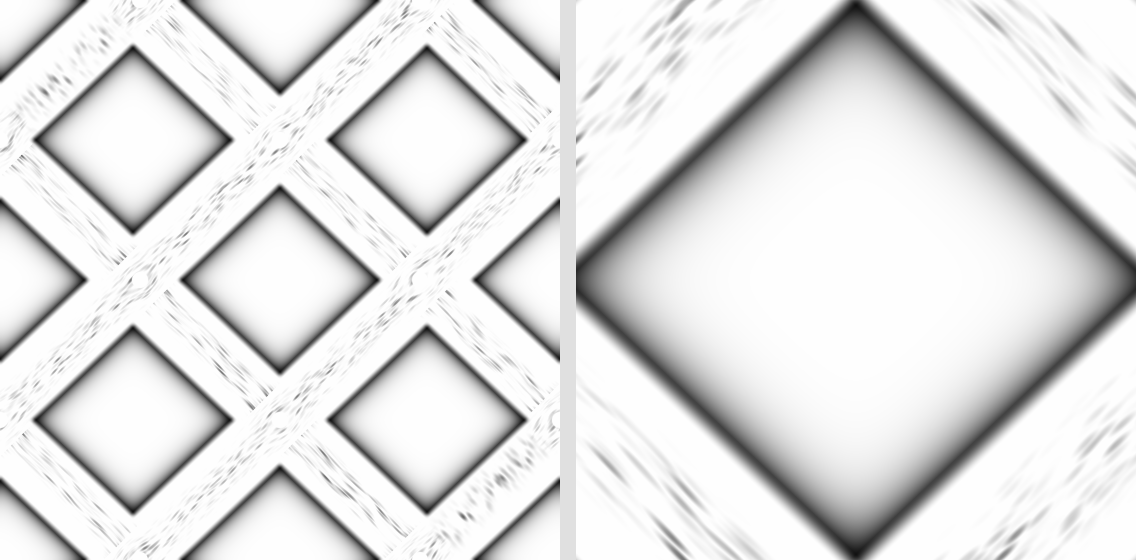
Left: the whole. Right: its middle third, enlarged.
Write a WebGL 1 fragment shader that draws this texture map.

```glsl
precision highp float;
// White diagonal lattice of nailed, grainy slats around diamond openings with soft inner shadows.

uniform vec2 u_resolution;

// Diamond openings, in canvas units
const vec2 OPENING_HALF = vec2(0.172, 0.163);
const vec2 EDGE_OPENING_HALF = vec2(0.149, 0.140);
const float COLUMN_STEP = 0.2625;
const float SHADOW_DEPTH = 0.74;
const float SHADOW_FADE = 0.0126;
const float RIM_SOFTNESS = 0.012;

// Slats: cells of grain per diagonal unit (whole numbers, so the grain wraps)
const vec2 RISING_GRAIN = vec2(40.0, 185.0);
const vec2 FALLING_GRAIN = vec2(185.0, 22.0);
const vec2 CROSS_GRAIN = vec2(96.0, 30.0);
const float FLECK_REACH = 0.8;
const float OVERLAP_HALF = 0.046;
const float NAIL_RADIUS = 0.0145;

const float WHITE = 0.998;
const float TAU = 6.2831853;
const float DIAGONAL = 0.7071068;

vec3 hash3(vec2 p) {
  vec3 h = fract(p.xyx * vec3(0.1031, 0.1030, 0.0973));
  h += dot(h, h.yxz + 33.33);
  return fract((h.xxy + h.yzz) * h.zyx);
}

// Diagonal cells that are one canvas apart share an index
vec2 wrapCell(vec2 cell, vec2 count) {
  float turns = floor((cell.x + 0.5) / count.x);
  cell -= turns * count;
  cell.y -= 2.0 * count.y * floor((cell.y + 0.5) / (2.0 * count.y));
  return cell;
}

// Stretched cellular noise: one fleck of random darkness per cell
float flecks(vec2 diag, vec2 count) {
  vec2 p = diag * count;
  vec2 base = floor(p);
  float clear = 1.0;
  for (int j = -1; j <= 1; j++) {
    for (int i = -1; i <= 1; i++) {
      vec2 cell = base + vec2(float(i), float(j));
      vec3 rnd = hash3(wrapCell(cell, count));
      float dist = length(p - cell - rnd.xy) / FLECK_REACH;
      clear *= 1.0 - rnd.z * rnd.z * rnd.z * (1.0 - smoothstep(0.1, 1.0, dist));
    }
  }
  return 1.0 - clear;
}

float bell(float x, float width) {
  return exp(-x * x / (width * width));
}

// Brightness of one opening: each pair of sides casts its own shadow
float opening(vec2 p, vec2 halfSize) {
  vec2 q = p / halfSize;
  vec2 side = (1.0 - abs(vec2(q.x + q.y, q.x - q.y))) / length(1.0 / halfSize);
  vec2 rim = smoothstep(-RIM_SOFTNESS, 0.0, side);
  vec2 lit = 1.0 - SHADOW_DEPTH * exp(-max(side, 0.0) / SHADOW_FADE);
  return mix(1.0, lit.x * lit.y, rim.x * rim.y);
}

float openings(vec2 uv) {
  float light = 1.0;
  float x = abs(uv.x - 0.5);
  for (int i = 0; i < 3; i++) {
    float column = float(i);
    float y = 0.5 * fract(2.0 * uv.y + 0.5 + 0.5 * column) - 0.25;
    vec2 halfSize = i == 2 ? EDGE_OPENING_HALF : OPENING_HALF;
    light *= opening(vec2(x - min(column * COLUMN_STEP, 0.5), y), halfSize);
  }
  return light;
}

float slatGrain(vec2 uv) {
  vec2 diag = vec2(uv.x + uv.y, uv.x - uv.y);
  vec2 toNail = (0.5 * fract(2.0 * diag) - 0.25) * DIAGONAL;
  vec2 dist = abs(toNail);
  float nailDist = length(toNail);
  float knot = bell(nailDist, 0.045);

  // Grain wavers, and parts around each nail
  vec2 bent = diag + 0.002 * sin(TAU * 5.0 * diag.yx);
  bent.y -= 0.7 * toNail.y * bell(nailDist, 0.03);
  vec2 patches = 0.75 + 0.25 * sin(TAU * (vec2(9.0, 11.0) * diag + vec2(16.0, 13.0) * diag.yx));

  // Rising slats lie on top; the corner stretch is scratched crosswise
  float crosswise = step(0.5, abs(diag.y)) * smoothstep(0.04, 0.065, dist.x);
  float risingTone = mix(0.4, 0.6, hash3(wrapCell(floor(2.0 * diag + vec2(0.5, 0.0)), vec2(2.0))).x);
  float rising = flecks(bent, RISING_GRAIN) * bell(dist.y, mix(0.018, 0.034, knot)) * patches.x;
  float scratched = flecks(bent, CROSS_GRAIN) * bell(dist.y, 0.021) * patches.x;
  float top = mix(rising * (risingTone + 0.15 * knot), 0.65 * scratched, crosswise);

  // Falling slats carry two strands, cut off and nicked under the rising ones
  float under = smoothstep(OVERLAP_HALF - 0.001, OVERLAP_HALF + 0.001, dist.y);
  float nick = bell(dist.y - OVERLAP_HALF, 0.012);
  float strands = bell(dist.x - 0.012, 0.009 + 0.01 * nick);
  float fallingTone = mix(0.4, 0.65, hash3(wrapCell(floor(2.0 * diag + vec2(0.0, 0.5)), vec2(2.0))).y);
  float falling = flecks(bent, FALLING_GRAIN) * strands * under * patches.y * (fallingTone + 0.2 * nick);

  float nailFree = smoothstep(NAIL_RADIUS - 0.0015, NAIL_RADIUS + 0.0015, nailDist);
  return clamp(top + falling, 0.0, 1.0) * nailFree;
}

void main() {
  vec2 uv = gl_FragCoord.xy / u_resolution;
  float shade = WHITE * openings(uv) * (1.0 - slatGrain(uv));
  gl_FragColor = vec4(vec3(shade), 1.0);
}
```
